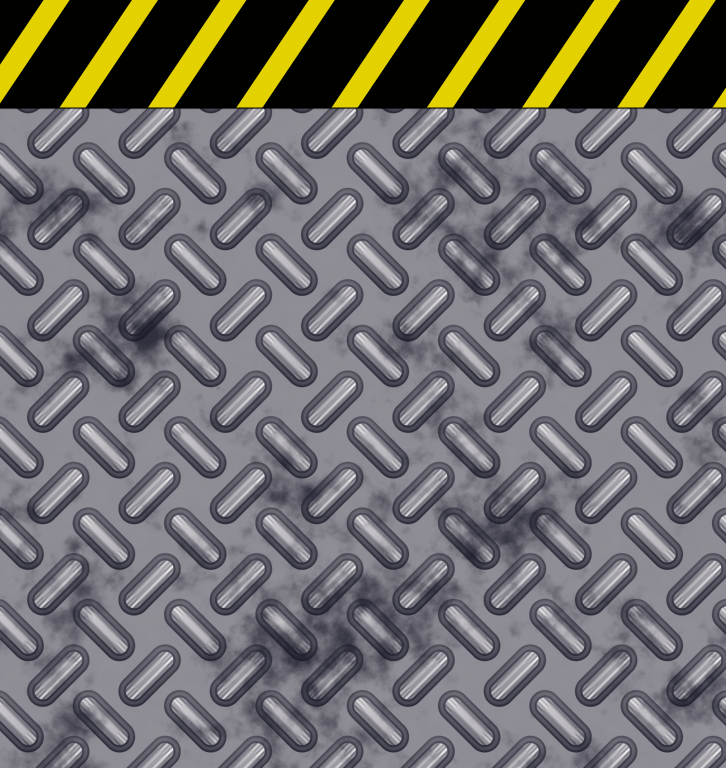
A Shadertoy shader for this texture:

```glsl
// Grimy steel tread plate with raised diagonal lugs below a black and yellow hazard band.

const float PITCH = 0.1189;
const vec2 LUG_ORIGIN = vec2(0.0759, 0.7148);
const float LUG_HALF_LENGTH = 0.0286;
const float LUG_RADIUS = 0.0204;
const float BAND_BOTTOM = 0.8600;

float hash(vec2 p) {
    vec3 q = fract(vec3(p.xyx) * 0.1031);
    q += dot(q, q.yzx + 33.33);
    return fract((q.x + q.y) * q.z);
}

float valueNoise(vec2 p) {
    vec2 i = floor(p), f = fract(p);
    f = f * f * (3.0 - 2.0 * f);
    return mix(mix(hash(i), hash(i + vec2(1, 0)), f.x),
               mix(hash(i + vec2(0, 1)), hash(i + vec2(1, 1)), f.x), f.y);
}

float fbm(vec2 p) {
    float sum = 0.0, amp = 0.5;
    for (int i = 0; i < 5; i++) {
        sum += amp * valueNoise(p);
        p = mat2(1.6, 1.2, -1.2, 1.6) * p + 7.3;
        amp *= 0.55;
    }
    return sum;
}

// Soft pulse of unit height around a centre
float ridge(float x, float centre, float halfWidth) {
    return 1.0 - smoothstep(halfWidth * 0.5, halfWidth * 1.5, abs(x - centre));
}

// Centred repeat of the plane
vec2 repeatCell(vec2 p, vec2 origin) {
    return mod(p - origin + 0.5 * PITCH, PITCH) - 0.5 * PITCH;
}

// Blends one lug over the tone; x runs along it toward its upper end
float addLug(float tone, vec2 cell, float broadShine, float aa) {
    vec2 q = vec2(cell.x + cell.y, cell.y - cell.x) * 0.70711;
    float along = q.x / LUG_HALF_LENGTH;
    float across = q.y / LUG_RADIUS;
    float d = length(vec2(max(abs(q.x) - LUG_HALF_LENGTH, 0.0), q.y)) - LUG_RADIUS;
    float depth = -d / LUG_RADIUS;

    // Rounded dark skirt with a crease around the raised face
    float skirt = mix(0.18, 0.34, smoothstep(0.03, 0.22, depth));
    skirt += 0.06 * across + 0.04 * along;
    skirt -= 0.14 * ridge(depth, 0.40, 0.07);

    // Broad shine on one direction, paired glints on the other
    float shine = 0.34 * ridge(across, 0.06, 0.24);
    float glints = 0.16 * ridge(across, 0.0, 0.32)
                 + 0.27 * ridge(across, -0.24, 0.08)
                 + 0.14 * ridge(across, 0.20, 0.09);
    float face = 0.51 + mix(glints, shine, broadShine) + 0.05 * along;

    // Fine streaks at the rounded ends
    float endMask = smoothstep(0.75, 1.0, abs(along));
    face += endMask * 0.12 * cos(across * 26.0);
    float lug = mix(skirt, face, smoothstep(0.42, 0.52, depth));
    return mix(tone, lug, 1.0 - smoothstep(-aa, aa, d));
}

float stain(vec2 p, vec2 centre, float radius) {
    return exp(-dot(p - centre, p - centre) / (radius * radius));
}

// Broken clouds of dirt, denser around a few heavy stains
float grime(vec2 p) {
    float cloud = fbm(p * 11.0 + 4.0);
    float grain = fbm(p * 42.0 + 19.0);
    float heavy = stain(p, vec2(0.665, 0.330), 0.070)
                + 0.8 * stain(p, vec2(0.165, 0.590), 0.075)
                + 0.7 * stain(p, vec2(0.540, 0.620), 0.060)
                + 0.7 * stain(p, vec2(0.425, 0.200), 0.085)
                + 0.7 * stain(p, vec2(0.880, 0.640), 0.070);
    float density = cloud * 0.72 + grain * 0.42 + heavy * 0.24;
    return smoothstep(0.60, 1.02, density);
}

vec3 treadPlate(vec2 p, float aa) {
    float tone = 0.60 + 0.03 * (fbm(p * 60.0) - 0.5);
    vec2 rising = repeatCell(p, LUG_ORIGIN);
    vec2 falling = repeatCell(p, LUG_ORIGIN + 0.5 * PITCH);
    tone = addLug(tone, rising, 0.0, aa);
    tone = addLug(tone, falling * vec2(-1, 1), 1.0, aa);
    tone *= 1.0 - 0.80 * grime(p);
    return mix(vec3(0.10, 0.10, 0.16), vec3(0.86, 0.85, 0.86), tone);
}

// Slanted stripes, spaced a little wider to the right of the seam
vec3 hazardBand(vec2 p, float aa) {
    float seam = 0.419;
    float slant = p.x + 0.673 * (1.0 - p.y) - seam;
    float spacing = slant < 0.0 ? 0.1151 : 0.1240;
    float offset = abs(mod(slant + 0.5 * spacing, spacing) - 0.5 * spacing);
    float stripe = 1.0 - smoothstep(-aa, aa, offset - 0.0170);
    return mix(vec3(0.004, 0.003, 0.0), vec3(0.89, 0.82, 0.0), stripe);
}

void mainImage(out vec4 fragColor, in vec2 fragCoord) {
    vec2 p = fragCoord / iResolution.y;
    float aa = 0.8 / iResolution.y;
    vec3 plate = treadPlate(p, aa);
    plate *= smoothstep(0.0, 0.003, BAND_BOTTOM - p.y);
    float band = smoothstep(-aa, aa, p.y - BAND_BOTTOM);
    fragColor = vec4(mix(plate, hazardBand(p, aa), band), 1.0);
}
```
